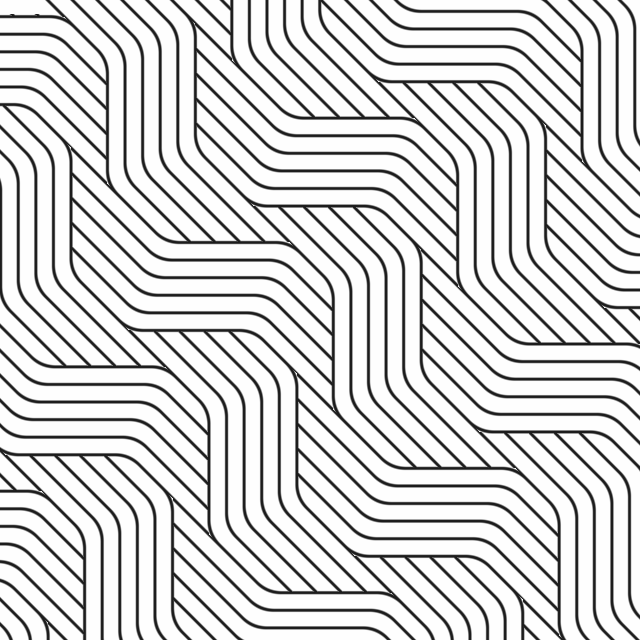
This pattern is drawn by a WebGL 1 fragment shader. Its source:

```glsl
precision highp float;

uniform vec2 u_resolution;

// Lengths are fractions of the canvas height; y runs downwards.
const float SPAN = 0.1943;                  // offset between neighbouring stairs
const float PERIOD = 0.3529;                // rise and run of one full stair
const vec2 ORIGIN = vec2(0.5208, 0.3789);   // one vertical and one horizontal edge
const float DIAGONAL = -0.0677;             // x - y of the diagonal between them
const float LINES = 5.0;                    // gaps across each ribbon
const float ROUNDING = 0.016;               // softness of the bends
const float HALF_WIDTH = 0.0023;            // half the line width
const float SOFTNESS = 0.0015;              // half the edge ramp
const vec2 BLANK_CORNER = vec2(0.055, 0.0215); // unhatched notch: x - y limit, height
const vec3 PAPER = vec3(0.995);
const vec3 INK = vec3(0.11);

const float INV_SQRT2 = 0.70711;
const float RIBBON = SPAN * INV_SQRT2;
const float GAP = RIBBON / LINES;

float softMin(float a, float b) {
  float h = max(ROUNDING - abs(a - b), 0.0);
  return min(a, b) - h * h / (4.0 * ROUNDING);
}

// Offset field of a diagonal - straight - diagonal path with rounded bends
float bentOffset(float straight, float diagonal) {
  float upper = -softMin(-straight, RIBBON - diagonal);
  return softMin(upper, diagonal);
}

// Distance to the nearest line of the interlocking ribbons
float lineDistance(vec2 p) {
  vec2 q = p - ORIGIN;

  // Fold across the stairs into one pair of diagonal bands
  float t = q.x - q.y - DIAGONAL + SPAN;
  float pair = floor(t / (2.0 * SPAN));
  t -= pair * 2.0 * SPAN;
  q -= pair * vec2(SPAN, -SPAN);

  // The second band is the first one turned by half a circle
  bool firstBand = t < SPAN;
  vec2 m = firstBand ? q - vec2(0.0, PERIOD) : vec2(RIBBON, RIBBON - SPAN) - q;
  float diagonal = firstBand ? t : 2.0 * SPAN - t;

  // Fold along the stairs, then choose the vertical or horizontal ribbon
  m -= PERIOD * floor(m.x / PERIOD);
  bool vertical = m.y < 0.0;
  float along = vertical ? m.x : m.y;
  float across = vertical ? -m.y : PERIOD - m.x;
  diagonal = (vertical ? diagonal : SPAN - diagonal) * INV_SQRT2;

  // Parallel inner lines and the rounded ribbon outline
  float offset = bentOffset(along, diagonal);
  float outline = min(offset, bentOffset(across, diagonal));
  float inner = offset - GAP * max(1.0, floor(offset / GAP + 0.5));
  return min(abs(inner), abs(outline));
}

void main() {
  vec2 p = gl_FragCoord.xy / u_resolution.y;
  p.y = 1.0 - p.y;

  float ramp = max(SOFTNESS, 0.7 / u_resolution.y);
  float ink = 1.0 - smoothstep(HALF_WIDTH - ramp, HALF_WIDTH + ramp, lineDistance(p));

  // Leave the corner notch free of hatching
  if (p.y < BLANK_CORNER.y && p.x - p.y < BLANK_CORNER.x) ink = 0.0;

  gl_FragColor = vec4(mix(PAPER, INK, ink), 1.0);
}
```
